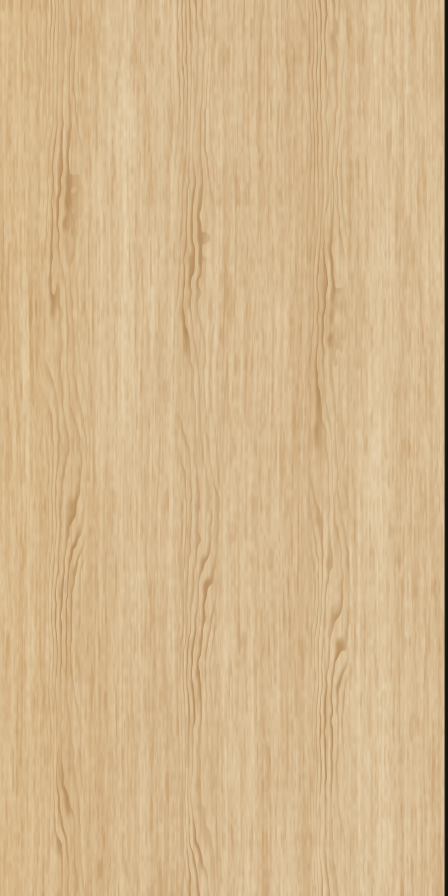
Give the GLSL for this texture, as a Shadertoy shader.

```glsl
// Pale oak veneer: three vertical leaves, each with fine straight grain and a
// narrow cathedral stripe. Stretched value noise makes the grain, and contour
// lines of a tilted noise field make the brown growth rings.

float hash(vec2 p) {
    vec3 q = fract(vec3(p.xyx) * 0.1031);
    q += dot(q, q.yzx + 33.33);
    return fract((q.x + q.y) * q.z);
}

float noise(vec2 p) {
    vec2 i = floor(p), f = fract(p);
    f = f * f * (3.0 - 2.0 * f);
    return mix(mix(hash(i), hash(i + vec2(1, 0)), f.x),
               mix(hash(i + vec2(0, 1)), hash(i + vec2(1, 1)), f.x), f.y);
}

// Noise centred on zero, drawn out along the board
float grain(vec2 p, float across, float along, float seed) {
    return noise(p * vec2(across, along) + seed) - 0.5;
}

// Broad bands, thin streaks and short dark pores of the straight wood
float straightGrain(vec2 p) {
    float tone = 0.26 * grain(p, 9.0, 0.7, 11.0);
    tone += 0.20 * grain(p, 34.0, 0.9, 47.0);
    tone += 0.30 * grain(p, 115.0, 1.6, 83.0);
    tone += 0.42 * grain(p, 245.0, 7.0, 131.0);
    tone += 0.34 * grain(p, 250.0, 60.0, 211.0);
    float pores = smoothstep(0.66, 0.82, noise(p * vec2(215.0, 16.0) + 307.0));
    return tone - 0.26 * pores + 0.04;
}

// Growth rings of one leaf: x is ring darkness, y is the stripe mask
vec2 cathedral(vec2 q, float leaf) {
    q.y += 0.13 * leaf;
    float wobble = 0.03 * grain(q, 0.0, 1.6, 5.0) + 0.01 * grain(q, 0.0, 5.0, 9.0);
    float s = (q.x - wobble) / 0.036;
    float mask = exp(-s * s * s * s * 0.6);

    float field = 2.3 * s + 3.6 * noise(q * vec2(21.0, 3.2) + 17.0)
                + 0.8 * noise(q * vec2(45.0, 11.0) + 31.0 + 5.0 * leaf)
                + 0.35 * noise(q * vec2(90.0, 40.0) + 71.0);

    // Each ring darkens slowly and ends in a crisp edge
    float width = fwidth(field);
    float phase = fract(field);
    float ring = smoothstep(0.35, 0.85, phase)
               * (1.0 - smoothstep(1.0 - clamp(width, 0.08, 0.4), 1.0, phase));
    ring = mix(ring, 0.3, smoothstep(0.5, 1.0, width));

    // Rings vary in strength, and turn browner around mid height
    float patches = smoothstep(0.25, 0.7, noise(q * vec2(32.0, 5.0) + 61.0));
    float middle = exp(-pow((q.y - 1.05) / 0.4, 2.0));
    return vec2(ring * mask * (0.36 + 0.5 * patches + 0.3 * patches * middle), mask);
}

// Rare tiny dark flecks, one per chosen cell
float flecks(vec2 p) {
    vec2 cell = floor(p * 5.0);
    vec2 centre = 0.25 + 0.5 * vec2(hash(cell + 3.0), hash(cell + 7.0));
    vec2 d = (fract(p * 5.0) - centre) * vec2(70.0, 30.0);
    return step(0.95, hash(cell + 19.0)) * exp(-dot(d, d));
}

void mainImage(out vec4 fragColor, in vec2 fragCoord) {
    vec2 p = fragCoord / iResolution.xy * vec2(1.0, 2.0);

    // Leaves repeat across the board, with a gentle sway in the grain
    float leaf = clamp(floor((p.x + 0.005) / 0.295), 0.0, 2.0);
    vec2 q = vec2(p.x - 0.14 - 0.295 * leaf, p.y);
    vec2 swayed = p + vec2(0.014 * grain(p, 2.0, 1.3, 23.0), 0.0);

    float tone = 0.62 + straightGrain(swayed);
    tone += 0.10 * smoothstep(0.0, 0.45, p.x) - 0.08;
    tone += 0.18 * exp(-pow((q.x - 0.125) / 0.022, 2.0)) * (1.0 - 0.4 * p.y);
    vec2 rings = cathedral(q, leaf);
    tone = mix(tone, 0.66 + 0.6 * (tone - 0.62), 0.6 * rings.y);

    vec3 color = mix(vec3(0.78, 0.635, 0.455), vec3(0.88, 0.788, 0.64), tone);
    color -= vec3(0.0, 0.008, 0.022) * (1.0 - smoothstep(0.0, 0.4, p.x));
    color = mix(color, vec3(0.68, 0.51, 0.32), 0.78 * rings.x);
    color = mix(color, vec3(0.58, 0.42, 0.26), 0.6 * flecks(p));

    // Shaded strip along the right edge
    float edge = smoothstep(0.990, 0.995, p.x);
    color = mix(color, vec3(0.09, 0.08, 0.06), edge);
    fragColor = vec4(color, 1.0);
}
```
